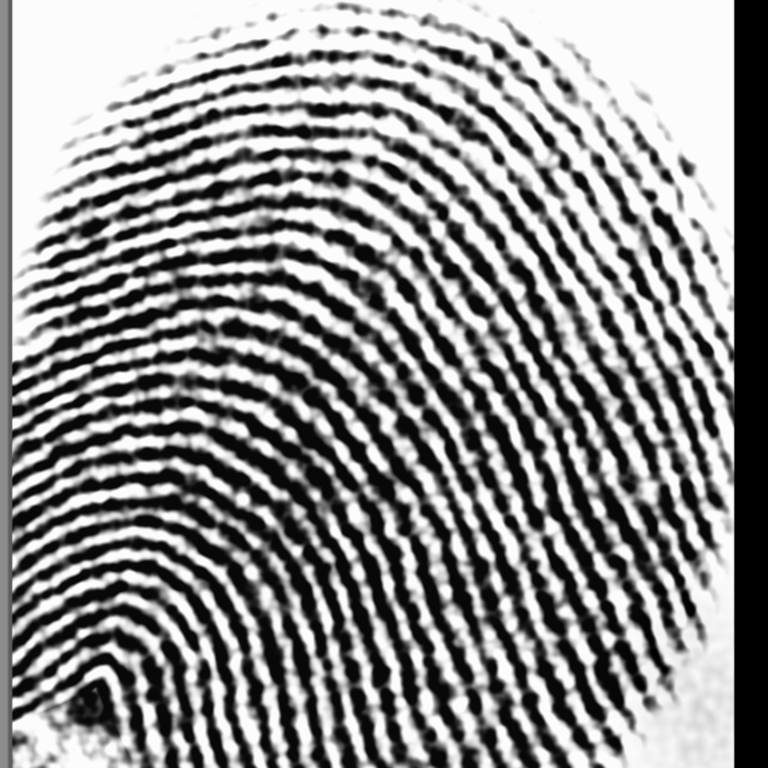
Write a WebGL 2 fragment shader that draws this pattern.

```glsl
#version 300 es
precision highp float;
// Inked loop of broken, curving ridges on white, between a grey strip and a black margin.

uniform vec2 u_resolution;
out vec4 fragColor;

const float PI = 3.14159265;
const vec2 CORE = vec2(0.124, 0.102);         // centre the ridges bend around
const float RIDGE_PITCH = 0.0319;
const float RIDGE_OFFSET = 0.37;              // shift in ridge cycles
const float CREST_ANGLE = 60.0;               // degrees, axis of the arch
const float LEFT_SQUEEZE = 0.25;              // extra ridge density on the left
const vec2 LEG_ANGLES = vec2(58.0, 45.0);     // where legs straighten: near, far
const float FLATTEN = 0.08;                   // straightens the far upper right
const vec2 PRINT_CENTER = vec2(0.495, 0.479);
const vec2 PRINT_RADII = vec2(0.467, 0.514);
const float LOWER_RADIUS = 0.618;
const float WOBBLE = 0.25;
const float BREAKUP = 1.0;
const float WEAR = 0.75;
const vec2 INK_RANGE = vec2(-1.0, 1.0);       // signal from white to black
const float STRIP_EDGE = 0.016;
const float MARGIN_EDGE = 0.956;
const float STRIP_GREY = 0.55;

vec2 hashGradient(vec2 cell) {
    vec3 q = fract(vec3(cell.xyx) * vec3(0.1031, 0.1030, 0.0973));
    q += dot(q, q.yzx + 33.33);
    float angle = 2.0 * PI * fract((q.x + q.y) * q.z);
    return vec2(cos(angle), sin(angle));
}

float gradientNoise(vec2 p) {
    vec2 i = floor(p), f = p - i;
    vec2 w = f * f * f * (f * (f * 6.0 - 15.0) + 10.0);
    float a = dot(hashGradient(i), f);
    float b = dot(hashGradient(i + vec2(1, 0)), f - vec2(1, 0));
    float c = dot(hashGradient(i + vec2(0, 1)), f - vec2(0, 1));
    float d = dot(hashGradient(i + vec2(1, 1)), f - vec2(1, 1));
    return 1.4 * mix(mix(a, b, w.x), mix(c, d, w.x), w.y);
}

// Ridge count outward from the core; its level sets are the arches.
float ridgeCount(vec2 p) {
    vec2 q = p - CORE;
    float crest = radians(CREST_ANGLE);
    vec2 axis = vec2(cos(crest), sin(crest));
    float turn = degrees(atan(axis.x * q.y - axis.y * q.x, dot(q, axis)));
    float far = smoothstep(0.2, 0.75, length(q));

    float squeeze = smoothstep(0.0, 60.0, turn) * (1.0 - smoothstep(100.0, 170.0, turn));
    float dip = turn / 18.0;
    float density = 1.0 + LEFT_SQUEEZE * squeeze - FLATTEN * far * exp(-dip * dip);
    float leg = abs(turn - 10.0) - mix(LEG_ANGLES.x, LEG_ANGLES.y, far);
    return length(q) * density * cos(radians(clamp(leg, 0.0, 75.0))) / RIDGE_PITCH;
}

// Distance ratio of the contact outline: 1 on its border, open at the lower left.
float outline(vec2 p) {
    vec2 q = p - PRINT_CENTER;
    float below = smoothstep(0.08, -0.12, q.y);
    q.x = mix(q.x, max(q.x, 0.0), below);
    q.y /= q.y > 0.0 ? PRINT_RADII.y : LOWER_RADIUS;
    q.x /= PRINT_RADII.x;
    float power = q.y > 0.0 ? 2.3 : 2.0;
    return pow(pow(abs(q.x), power) + pow(abs(q.y), power), 1.0 / power);
}

float ridgeInk(vec2 p) {
    // Slightly wandering ridges
    float count = ridgeCount(p) - RIDGE_OFFSET;
    count += WOBBLE * gradientNoise(p * 8.0 + 3.7);
    count += 0.13 * gradientNoise(p * 34.0 + 11.0);
    float signal = 0.12 + cos(2.0 * PI * count);

    // Pores and gaps
    signal += BREAKUP * gradientNoise(p * 44.0 + 19.0);
    signal += 0.60 * gradientNoise(p * 80.0 + 41.0);
    signal += 0.35 * gradientNoise(p * 11.0 + 7.0);

    // Pressure: heavier inside the bend, worn toward the top and right
    vec2 bend = (p - vec2(0.39, 0.33)) / 0.13;
    signal += 0.35 * exp(-dot(bend, bend));
    float wear = smoothstep(0.7, 1.25, p.y + 0.4 * p.x);
    signal -= WEAR * wear * (1.0 + 0.8 * gradientNoise(p * 20.0 + 29.0));

    // Worn border
    float edge = outline(p) + 0.035 * gradientNoise(p * 17.0 + 5.0);
    signal -= 0.9 * smoothstep(0.88, 1.03, edge);
    float ink = smoothstep(INK_RANGE.x, INK_RANGE.y, signal);
    return ink * (1.0 - smoothstep(0.97, 1.05, edge));
}

void main() {
    vec2 p = gl_FragCoord.xy / u_resolution;
    float soft = 1.2 / u_resolution.x;
    float tone = 0.99 - 0.96 * ridgeInk(p);

    // Faint smudge in the lower right corner
    vec2 corner = (p - vec2(0.915, 0.07)) / vec2(0.07, 0.12);
    float grain = 0.5 + 0.5 * gradientNoise(p * 60.0);
    tone -= 0.20 * grain * exp(-dot(corner, corner));

    // Side strips
    float strip = mix(STRIP_GREY, 0.36, smoothstep(0.008, 0.013, p.x));
    tone = mix(strip, tone, smoothstep(-soft, soft, p.x - STRIP_EDGE));
    tone *= 1.0 - smoothstep(-soft, soft, p.x - MARGIN_EDGE);
    fragColor = vec4(vec3(clamp(tone, 0.0, 1.0)), 1.0);
}
```
